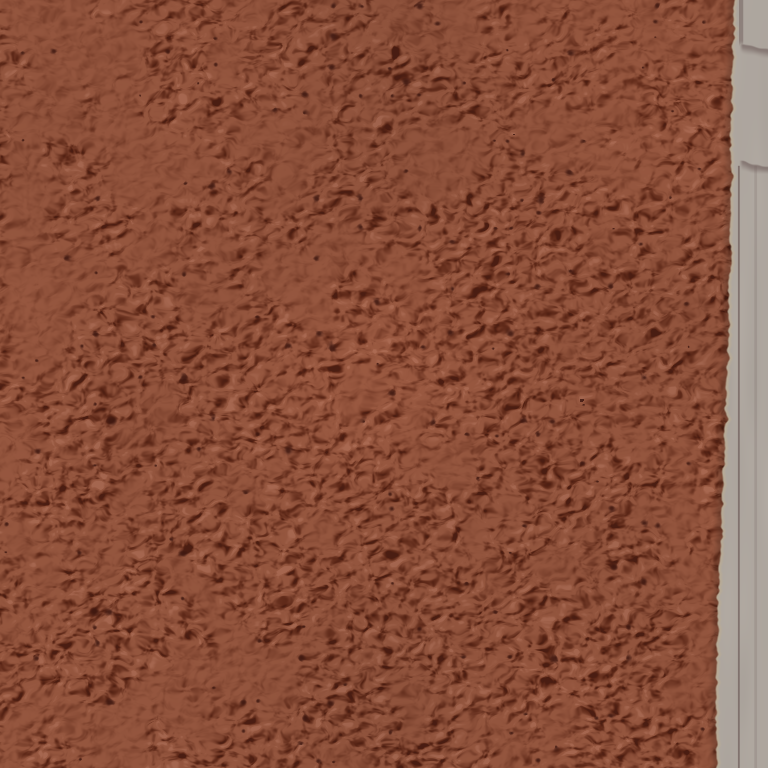
A WebGL 1 fragment shader for this texture:

```glsl
precision highp float;
uniform vec2 u_resolution;

const vec3 PLASTER = vec3(0.582, 0.336, 0.244);
const vec3 HOLLOW = vec3(0.350, 0.142, 0.080);
const vec3 GLINT = vec3(0.690, 0.445, 0.355);
const vec3 PIT = vec3(0.230, 0.085, 0.060);
const vec3 TRIM = vec3(0.680, 0.650, 0.620);
const vec3 TRIM_LIP = vec3(0.720, 0.670, 0.590);
const vec3 TRIM_SHADE = vec3(0.430, 0.360, 0.350);
const vec2 GRAIN_FREQ = vec2(72.0, 96.0);
const float GRAIN_TILT = 0.16;
const vec2 LIGHT_STEP = vec2(-0.28, 0.50);
const float PIT_FREQ = 52.0;
const float PIT_SHARE = 0.06;
const float EDGE_BOTTOM = 0.932;
const float EDGE_TOP = 0.958;
const float GROOVE_X = 0.962;
const float RIDGE_X = 0.984;
const float JOINT_LOW = 0.785;
const float JOINT_HIGH = 0.938;
const float SOFT = 0.0016;

vec2 hash2(vec2 cell) {
  vec3 q = fract(cell.xyx * vec3(0.1031, 0.1030, 0.0973));
  q += dot(q, q.yzx + 33.33);
  return fract((q.xx + q.yz) * q.zy);
}

// Cellular noise: each cell adds one smooth bump or dent
float bumps(vec2 p) {
  vec2 cell = floor(p);
  float sum = 0.0;
  for (int j = -1; j <= 1; j++) {
    for (int i = -1; i <= 1; i++) {
      vec2 id = cell + vec2(float(i), float(j));
      vec2 d = p - id - hash2(id + 17.0);
      float k = max(0.0, 1.0 - dot(d, d));
      sum += (2.0 * hash2(id + 91.0).x - 1.0) * k * k * k;
    }
  }
  return sum;
}

float relief(vec2 p) {
  return bumps(p) + 0.55 * bumps(p * 1.9 + 40.0) + 0.3 * bumps(p * 3.3 + 75.0);
}

// Sparse dark holes, their outline bent by the grain
float pits(vec2 p, float grain) {
  vec2 id = floor(p);
  vec2 pick = hash2(id + 53.0);
  vec2 d = fract(p) - 0.35 - 0.3 * hash2(id + 7.0);
  d.y *= mix(0.8, 1.5, hash2(id + 29.0).x);
  float radius = mix(0.10, 0.24, pick.y) * (1.0 + 0.7 * grain);
  return step(pick.x, PIT_SHARE) * (1.0 - smoothstep(0.2 * radius, 1.4 * radius + 0.02, length(d)));
}

vec3 stucco(vec2 uv) {
  float c = cos(GRAIN_TILT);
  float s = sin(GRAIN_TILT);
  vec2 warp = 0.004 * sin(uv.yx * vec2(31.0, 23.0) + 2.0 * sin(uv * 13.0));
  vec2 p = mat2(c, -s, s, c) * (uv + warp) * GRAIN_FREQ + 200.0;
  // Bend the grains so that ridges break up
  p += 0.45 * vec2(bumps(p * 0.8 + 13.0), bumps(p * 0.8 + 57.0));

  // Small trowelled patches are flatter than the open grain
  float patches = bumps(uv * 10.0 + 11.0) + bumps(uv * vec2(27.0, 23.0) + 60.0);
  float rough = mix(0.38, 1.08, smoothstep(-0.75, 0.25, patches));
  rough *= mix(1.08, 0.92, uv.y);

  float height = relief(p);
  float tone = (height - 0.55 * relief(p + LIGHT_STEP)) * rough;
  float hollow = smoothstep(-0.36, 1.12, tone + 0.06 * patches);
  float glint = smoothstep(0.45, 1.25, -tone);
  vec3 col = mix(PLASTER, HOLLOW, hollow);
  col = mix(col, GLINT, 0.6 * glint);
  col *= 1.0 + 0.03 * bumps(uv * 4.0 + 30.0);

  // Deepest dents turn nearly black
  float crack = 0.5 * smoothstep(0.75, 1.25, tone);
  float hole = 0.8 * pits(uv * PIT_FREQ + 5.0, height);
  return mix(col, PIT, max(crack, hole));
}

float line(float x, float center, float width) {
  return 1.0 - smoothstep(width, width + SOFT, abs(x - center));
}

// Shadow under a joint, sharp above and fading downward
float jointShade(float y, float joint) {
  return smoothstep(joint - 0.012, joint, y) * (1.0 - smoothstep(joint, joint + SOFT * 2.0, y));
}

vec3 trim(vec2 uv, float edge) {
  vec3 col = TRIM * (1.0 + 0.025 * bumps(uv * vec2(60.0, 9.0)));
  col = mix(col, TRIM_LIP, 1.0 - smoothstep(0.001, 0.006, uv.x - edge));
  float lower = 1.0 - smoothstep(JOINT_LOW - SOFT, JOINT_LOW, uv.y);
  float groove = line(uv.x, GROOVE_X, 0.0004) * lower;
  float ridge = line(uv.x, RIDGE_X, 0.001) * lower;
  float slant = uv.y + 0.2 * (uv.x - RIDGE_X) + 0.002 * bumps(uv * 80.0);
  float joints = max(jointShade(slant, JOINT_LOW), jointShade(slant, JOINT_HIGH));
  joints *= smoothstep(GROOVE_X, GROOVE_X + 0.006, uv.x);
  float corner = line(uv.x, GROOVE_X + 0.003, 0.002) * smoothstep(JOINT_HIGH, JOINT_HIGH + 0.01, uv.y);
  col = mix(col, TRIM_SHADE, max(0.7 * groove, max(0.6 * joints, 0.5 * corner)));
  return mix(col, TRIM_SHADE, 0.2 * ridge);
}

void main() {
  vec2 uv = gl_FragCoord.xy / u_resolution;

  // Ragged boundary between plaster and trim
  float edge = mix(EDGE_BOTTOM, EDGE_TOP, uv.y) + 0.002 * sin(uv.y * 9.0 + 3.0);
  edge += 0.002 * bumps(vec2(3.5, uv.y * 70.0)) + 0.002 * bumps(vec2(8.5, uv.y * 150.0));
  float soft = max(SOFT, 0.7 / u_resolution.x);
  float onTrim = smoothstep(edge - soft, edge + soft, uv.x);

  vec3 wall = stucco(uv);
  wall *= 1.0 - 0.18 * smoothstep(edge - 0.012, edge, uv.x);
  gl_FragColor = vec4(mix(wall, trim(uv, edge), onTrim), 1.0);
}
```
